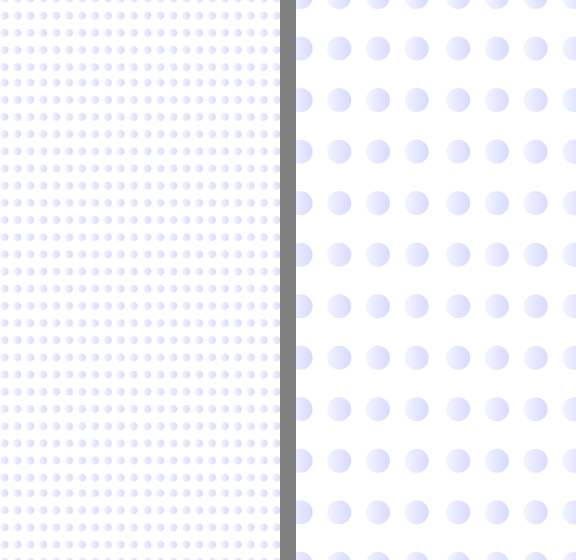
Left: the whole. Right: its middle third, enlarged.
A Shadertoy shader for this pattern:

```glsl
// Rows of small pale lavender dots on white, each shaded from left to right.
// Dots sit on a grid grouped into large tiles, whose seams shift the spacing
// slightly; layered sines give each dot a faint tint of its own.

#define DOT_STEP vec2(0.0461, 0.06135)   // spacing, in canvas widths
#define TILE_SIZE vec2(0.5104, 1.4661)   // size of one group of dots
#define TILE_DOTS vec2(11.0, 24.0)       // dots across and down a group
#define FIRST_DOT vec2(0.0160, 0.2950)   // centre of a group's first dot
#define DOT_RADIUS 0.0143
#define PAPER vec3(1.0)
#define PALE_SIDE vec3(0.955, 0.96, 1.0)
#define DEEP_SIDE vec3(0.845, 0.855, 1.0)
#define TINT_AMOUNT 0.008

// Smooth variation in -1..1 from layered sines
float layeredSines(vec2 q) {
    return 0.6 * sin(q.x * 1.7 + q.y * 2.3) + 0.4 * sin(q.x * 3.1 - q.y * 0.9);
}

// Offset from the nearest dot centre; also returns that dot's index
vec2 dotOffset(vec2 p, out vec2 index) {
    vec2 q = p - FIRST_DOT + 0.5 * DOT_STEP;
    vec2 tile = floor(q / TILE_SIZE);
    vec2 local = q - tile * TILE_SIZE;
    vec2 cell = min(floor(local / DOT_STEP), TILE_DOTS - 1.0);
    index = tile * TILE_DOTS + cell;
    return local - (cell + 0.5) * DOT_STEP;
}

void mainImage(out vec4 fragColor, in vec2 fragCoord) {
    // Canvas widths, measured down from the top left
    vec2 p = vec2(fragCoord.x, iResolution.y - fragCoord.y) / iResolution.x;
    float pixel = 1.0 / iResolution.x;

    vec2 index;
    vec2 offset = dotOffset(p, index);

    // Horizontal shading with a faint warm or cool tint
    float across = clamp(0.5 + 0.5 * offset.x / DOT_RADIUS, 0.0, 1.0);
    vec3 dotColor = mix(PALE_SIDE, DEEP_SIDE, across);
    dotColor.r += TINT_AMOUNT * layeredSines(index);

    // Smoothed disc edge
    float edge = length(offset) - DOT_RADIUS;
    float coverage = 1.0 - smoothstep(-0.7 * pixel, 0.7 * pixel, edge);
    fragColor = vec4(mix(PAPER, dotColor, coverage), 1.0);
}
```
